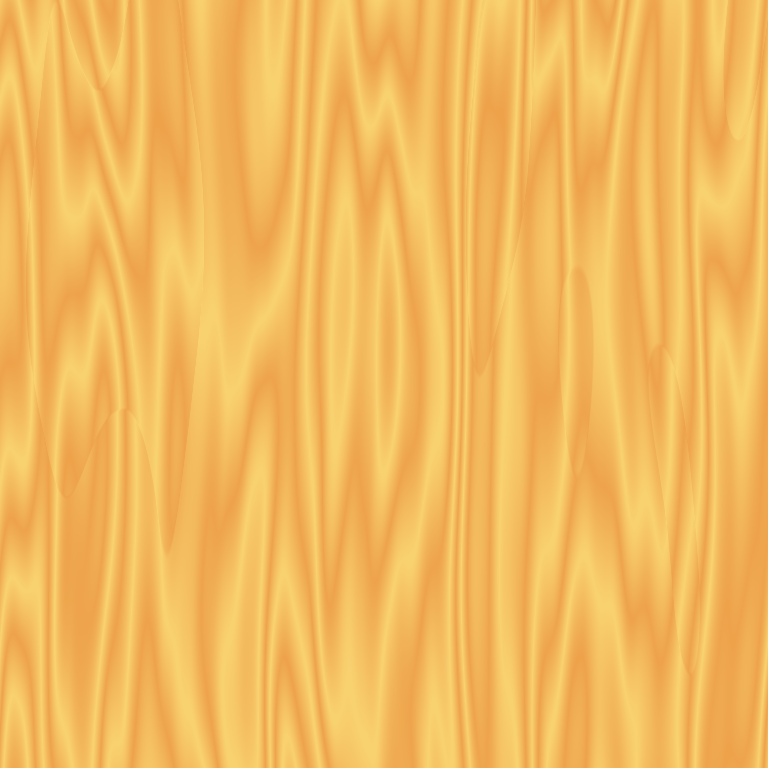
Give the GLSL for this texture, as a WebGL 1 fragment shader.

```glsl
precision highp float;
// Pale honey wood with long vertical grain, arches and slender tongues.
uniform vec2 u_resolution;

const vec3 DARK_GRAIN = vec3(0.932, 0.638, 0.295);
const vec3 LIGHT_GRAIN = vec3(0.977, 0.825, 0.440);

float hash(vec2 p) {
  return fract(sin(dot(p, vec2(127.1, 311.7))) * 43758.5453);
}

// Slope contribution of one lattice corner.
float corner(vec2 cell, vec2 offset) {
  float angle = 6.28318 * hash(cell);
  return dot(vec2(cos(angle), sin(angle)), offset);
}

// Gradient noise, roughly -0.6 to 0.6.
float noise(vec2 p) {
  vec2 i = floor(p);
  vec2 f = fract(p);
  vec2 u = f * f * f * (f * (f * 6.0 - 15.0) + 10.0);
  vec2 e = vec2(1.0, 0.0);
  float low = mix(corner(i, f), corner(i + e.xy, f - e.xy), u.x);
  float high = mix(corner(i + e.yx, f - e.yx), corner(i + e.xx, f - e.xx), u.x);
  return mix(low, high, u.y);
}

// Layered noise stretched along the trunk.
float growth(vec2 p, vec2 stretch) {
  float sum = 0.0;
  float weight = 1.0;
  for (int k = 0; k < 3; k++) {
    sum += weight * noise(p * stretch + 7.37 * float(k));
    stretch *= vec2(2.1, 1.5);
    weight *= 0.42;
  }
  return sum;
}

// Sharp-edged tongue that fades towards one side.
float tongue(vec2 p, float level) {
  float field = noise(p * vec2(9.0, 1.3) + 31.6);
  float edge = smoothstep(level, level + 0.008, field);
  return edge * (1.0 - smoothstep(level, level + 0.3, field));
}

// Triangle wave from 0 to 1.
float triangle(float phase) {
  return abs(2.0 * fract(phase) - 1.0);
}

void main() {
  vec2 p = gl_FragCoord.xy / u_resolution.y;

  // Gentle sideways sway of the fibres.
  vec2 q = p + vec2(0.035 * noise(p * vec2(2.0, 1.6) + 4.2), 0.0);

  // Growth rings, shifted inside the tongues.
  float rings = 4.8 * growth(q + vec2(1.3, 2.6), vec2(6.0, 0.8)) + 2.0 * q.x;
  rings += 0.16 * tongue(q, 0.23);
  float tone = triangle(rings);

  // Faint fibre streaks.
  tone += 0.07 * noise(q * vec2(75.0, 2.5) + 12.4);

  gl_FragColor = vec4(mix(DARK_GRAIN, LIGHT_GRAIN, clamp(tone, 0.0, 1.0)), 1.0);
}
```
